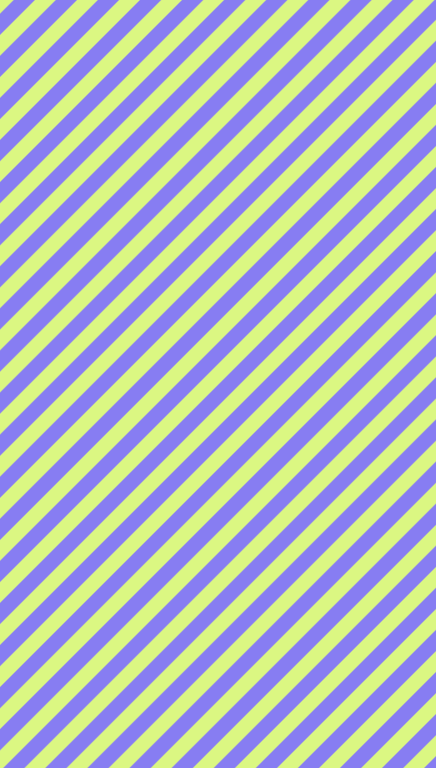
Reproduce this pattern procedurally as a Shadertoy shader.

```glsl
// Even 45 degree diagonal stripes in violet and lime, rising to the right.

const vec3 VIOLET = vec3(0.53, 0.49, 0.95);
const vec3 LIME = vec3(0.86, 0.97, 0.51);

// Lengths are fractions of the canvas height
const float PERIOD = 0.0548;      // stripe repeat, measured along an edge
const float FIRST_STRIPE = 0.0178; // start of the first violet band from the top left
const float VIOLET_SHARE = 0.505; // part of each repeat that is violet
const float EDGE_SOFTNESS = 0.0032;

// Signed distance along the axis to the nearest band edge, positive inside
float bandDistance(float position, float start, float period, float share) {
    float halfBand = 0.5 * share * period;
    float phase = fract((position - start - halfBand) / period + 0.5) - 0.5;
    return halfBand - abs(phase) * period;
}

// Coverage of a shape with an edge ramp of the given width
float coverage(float signedDistance, float rampWidth) {
    return smoothstep(-0.5 * rampWidth, 0.5 * rampWidth, signedDistance);
}

void mainImage(out vec4 fragColor, in vec2 fragCoord) {
    vec2 uv = fragCoord / iResolution.y;

    // Distance from the top left corner, summed over both axes
    float diagonal = uv.x + 1.0 - uv.y;

    // Keep the ramp at least one pixel diagonal wide
    float rampWidth = max(EDGE_SOFTNESS, 1.5 / iResolution.y);
    float band = bandDistance(diagonal, FIRST_STRIPE, PERIOD, VIOLET_SHARE);

    fragColor = vec4(mix(LIME, VIOLET, coverage(band, rampWidth)), 1.0);
}
```
